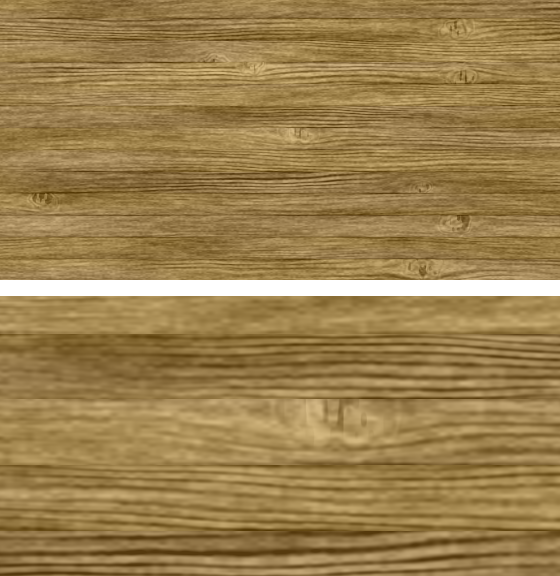
Top: the whole. Bottom: its middle third, enlarged.
Write a WebGL 1 fragment shader that draws this texture.

```glsl
precision highp float;
// Weathered boards laid in horizontal rows, with fine grain, streaks and knots.
// Layered sines bend the growth lines, stretched noise makes fibres, and
// scattered cells place knots that push the lines aside and show rings.

uniform vec2 u_resolution;

#define BOARDS 12.8
#define BOARD_SHIFT 0.96
#define LINE_DENSITY 72.0
#define LINE_DEPTH 0.80
#define FIBRE_DEPTH 0.42
#define STREAK_DEPTH 0.52
#define SEAM_WIDTH 0.0050
#define SEAM_DEPTH 0.46
#define KNOT_CELL 0.60
#define KNOT_SHARE 0.17
#define DARK_WOOD vec3(0.45, 0.34, 0.155)
#define LIGHT_WOOD vec3(0.74, 0.63, 0.435)

const float TAU = 6.28318;
const vec3 YELLOWING = vec3(0.004, 0.004, -0.034);

float hash(vec2 p) {
  vec3 q = fract(vec3(p.xyx) * 0.1031);
  q += dot(q, q.yzx + 33.33);
  return fract((q.x + q.y) * q.z);
}

float noise(vec2 p) {
  vec2 i = floor(p);
  vec2 f = fract(p);
  f = f * f * (3.0 - 2.0 * f);
  float low = mix(hash(i), hash(i + vec2(1.0, 0.0)), f.x);
  float high = mix(hash(i + vec2(0.0, 1.0)), hash(i + vec2(1.0, 1.0)), f.x);
  return mix(low, high, f.y);
}

// Slow bending of the growth lines along one board
float grainWarp(vec2 p, float seed) {
  float a = seed * 40.0;
  return 0.011 * sin(p.x * 2.3 + a)
       + 0.005 * sin(p.x * 5.9 + p.y * 24.0 + a * 1.7)
       + 0.0016 * sin(p.x * 15.0 - p.y * 50.0 + a * 2.3)
       + 0.0006 * sin(p.x * 34.0 + p.y * 70.0 + a);
}

// Knots of one board: x = line displacement, y = core mask, z = radius in core
vec3 knots(vec2 p, float row) {
  vec3 result = vec3(0.0, 0.0, 9.0);
  float column = floor(p.x / KNOT_CELL);
  for (int i = -1; i <= 1; i++) {
    vec2 id = vec2(column + float(i), row + 31.0);
    float present = step(hash(id + 5.3), KNOT_SHARE);
    vec2 centre = vec2((id.x + 0.2 + 0.6 * hash(id + 11.7)) * KNOT_CELL,
                       (row + BOARD_SHIFT - 1.0 + mix(0.0, 1.0, hash(id + 23.1))) / BOARDS);
    float size = mix(0.030, 0.060, hash(id + 37.9));
    vec2 d = p - centre;
    float wobble = 0.40 * (noise(p * 45.0) - 0.5);
    float r = length(d * vec2(0.72, 1.0)) / size + wobble;
    vec2 wide = d * vec2(0.45, 1.0) / size;
    result.x -= present * d.y * exp(-dot(wide, wide)) * 0.75;
    result.y = max(result.y, present * (1.0 - smoothstep(0.6, 1.2, r)));
    result.z = min(result.z, mix(9.0, r, present));
  }
  return result;
}

void main() {
  vec2 p = gl_FragCoord.xy / u_resolution.y;

  // Board rows and their own random character
  float across = p.y * BOARDS + 1.0 - BOARD_SHIFT;
  float row = floor(across);
  float inside = fract(across);
  float seed = hash(vec2(row, 17.0));
  float character = hash(vec2(row, 71.0));
  vec2 boardShift = vec2(seed * 53.0, row * 7.0);

  // Bent grain coordinates
  vec3 knot = knots(p, row);
  vec2 g = vec2(p.x, p.y + grainWarp(p, seed) + knot.x);

  // Growth lines, uneven in spacing, strong only on parts of some boards
  float density = LINE_DENSITY * mix(0.65, 1.40, character);
  float phase = g.y * density + 0.22 * sin(g.y * 95.0 + seed * 30.0)
              + 0.4 * noise(g * vec2(3.0, 30.0) + boardShift);
  float lines = pow(0.5 + 0.5 * sin(phase * TAU), 2.0);
  float presence = smoothstep(0.3, 0.8, noise(g * vec2(1.7, 14.0) + boardShift + 9.0));
  presence *= mix(0.35, 1.1, hash(vec2(row, 43.0)));

  // Broad streaks, fine fibres and short broken flecks
  float streak = noise(g * vec2(2.6, 24.0) + boardShift) - 0.5;
  float fibre = noise(g * vec2(9.0, 150.0) + boardShift) - 0.5;
  float fleck = noise(g * vec2(36.0, 200.0) + boardShift) - 0.5;
  float speck = noise(p * vec2(110.0, 215.0) + boardShift) - 0.5;

  float tone = 0.53 + 0.20 * (seed - 0.5);
  tone += STREAK_DEPTH * streak + FIBRE_DEPTH * fibre + 0.38 * fleck + 0.32 * speck;
  tone -= LINE_DEPTH * presence * (lines - 0.36) * (1.0 - knot.y);

  // Knot rings, pale wood and a dark cracked heart
  float rings = sin(knot.z * 20.0 + 5.0 * noise(p * 30.0));
  float heart = smoothstep(0.52, 0.75, noise(p * vec2(110.0, 50.0)));
  heart *= 1.0 - smoothstep(0.2, 0.8, knot.z);
  tone += knot.y * (0.13 + 0.17 * rings) - 0.65 * heart;

  // Soft dark seams that come and go, with a shaded edge
  float edge = min(inside, 1.0 - inside) / BOARDS;
  float wear = mix(0.2, 1.2, noise(vec2(p.x * 5.0, floor(across + 0.5) * 5.0)));
  tone -= SEAM_DEPTH * wear * (1.0 - smoothstep(0.0, SEAM_WIDTH, edge));
  tone -= 0.09 * wear * exp(-edge * 180.0);

  // Wood ramp, with yellower and greyer patches along the boards
  vec3 wood = mix(DARK_WOOD, LIGHT_WOOD, clamp(tone, -0.4, 1.3));
  float patches = noise(p * vec2(2.0, 14.0) + boardShift + 3.0);
  wood += YELLOWING * (smoothstep(0.2, 0.8, patches) - 0.25);
  gl_FragColor = vec4(wood, 1.0);
}
```
